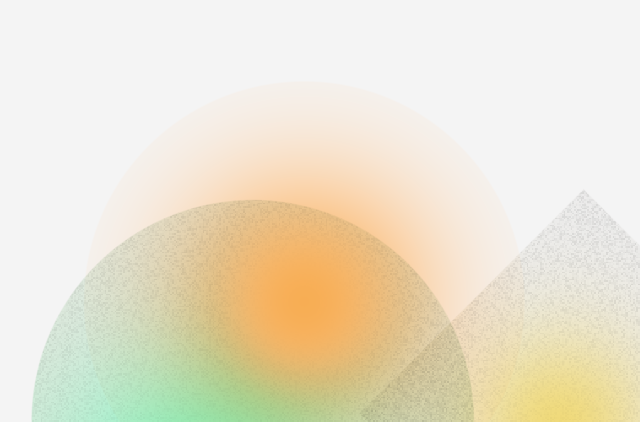
Write a Shadertoy shader that draws this background.

```glsl
// Soft geometric backdrop: a glowing orange disc, a grainy green disc and a
// grainy yellow diamond on pale grey. Signed distances cut the shapes,
// Gaussian glows colour them, and translucent layers multiply together.

const vec3 PAPER = vec3(0.957, 0.956, 0.955);
const vec3 ORANGE = vec3(0.970, 0.680, 0.330);
const vec3 GREEN_TINT = vec3(0.620, 1.000, 0.820);
const vec3 YELLOW_TINT = vec3(0.985, 0.895, 0.500);
const vec3 GREEN_SHADE = vec3(0.925, 0.950, 0.910);
const vec3 DIAMOND_SHADE = vec3(0.970);
const float GRAIN_CELLS = 250.0;

float hash(vec2 cell) {
    return fract(sin(dot(cell, vec2(12.9898, 78.233))) * 43758.5453);
}

float discDistance(vec2 p, vec2 center, float radius) {
    return length(p - center) - radius;
}

float diamondDistance(vec2 p, vec2 center, float halfDiagonal) {
    vec2 q = abs(p - center);
    return (q.x + q.y - halfDiagonal) * 0.70711;
}

// Antialiased coverage of a signed distance
float coverage(float d, float pixel) {
    return 1.0 - smoothstep(-pixel, pixel, d);
}

// Gaussian falloff with a separate spread on each axis
float glow(vec2 p, vec2 center, vec2 spread) {
    vec2 q = (p - center) / spread;
    return exp(-dot(q, q));
}

// Speckle in 0..1, biased towards sparse dark flecks
float grain(vec2 p, float seed) {
    float h = hash(floor(p * GRAIN_CELLS) + seed);
    return h * h;
}

// Multiplies a shaded, tinted and speckled layer onto a colour
vec3 multiplyLayer(vec3 base, vec3 shade, vec3 tint, float tintAmount,
                   float speckle, float mask) {
    vec3 layer = shade * mix(vec3(1.0), tint, tintAmount) * (1.0 - speckle);
    return base * mix(vec3(1.0), layer, mask);
}

void mainImage(out vec4 fragColor, in vec2 fragCoord) {
    vec2 p = fragCoord / iResolution.y;
    float pixel = 1.0 / iResolution.y;
    vec3 color = PAPER;

    // Orange disc, fading almost to nothing at its rim
    vec2 sun = vec2(0.721, 0.285);
    float sunMask = coverage(discDistance(p, sun, 0.522), pixel);
    float sunGlow = glow(p, sun, vec2(0.302)) * sunMask;
    color = mix(color, ORANGE, sunGlow);
    color.r += 0.07 * sunGlow * (1.0 - sunGlow);

    // Yellow diamond, grainiest near its tip
    float diamondMask = coverage(diamondDistance(p, vec2(1.383, 0.020), 0.531), pixel);
    float yellowGlow = glow(p, vec2(1.324, -0.018), vec2(0.235));
    float diamondSpeckle = 0.085 * grain(p, 17.0) * (1.0 - 0.7 * yellowGlow);
    color = multiplyLayer(color, mix(DIAMOND_SHADE, vec3(1.0), yellowGlow),
                          YELLOW_TINT, yellowGlow, diamondSpeckle, diamondMask);

    // Green disc, whose shade and grain clear over the orange core
    float greenMask = coverage(discDistance(p, vec2(0.599, 0.002), 0.524), pixel);
    float greenGlow = min(1.2 * glow(p, vec2(0.494, -0.107), vec2(0.375, 0.277)), 1.0);
    float clearing = smoothstep(0.45, 1.0, sunGlow);
    float greenSpeckle = 0.075 * grain(p, 53.0) * (1.0 - clearing) * (1.0 - 0.6 * greenGlow);
    vec3 greenShade = mix(GREEN_SHADE, vec3(1.0), max(clearing, greenGlow));
    color = multiplyLayer(color, greenShade, GREEN_TINT, greenGlow * (1.0 - clearing),
                          greenSpeckle, greenMask);

    fragColor = vec4(clamp(color, 0.0, 1.0), 1.0);
}
```
